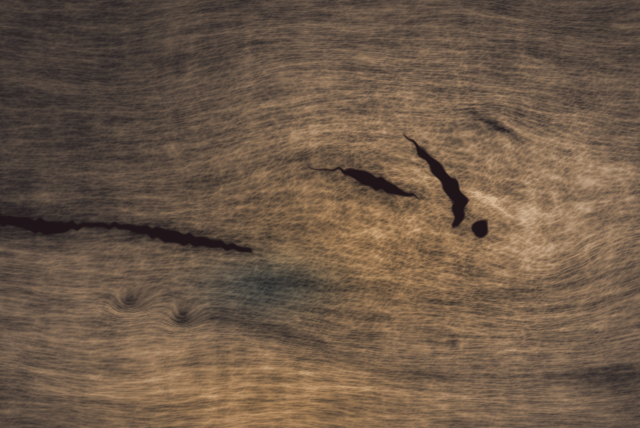
Reproduce this texture procedurally as a Shadertoy shader.

```glsl
// Weathered wood plank: grain bending around a split burl, with cracks, knots and a dark stain.
#define BURL_CENTER vec2(1.02, 0.53)
#define BURL_SIZE vec2(0.48, 0.29)
#define BURL_SWELL 0.65
#define BURL_TILT 0.09
#define GRAIN_CONTRAST 0.30
#define FLECK_CONTRAST 0.17
#define SHADOW vec3(0.22, 0.19, 0.18)
#define BROWN vec3(0.42, 0.348, 0.288)
#define TAN vec3(0.60, 0.485, 0.375)
#define CREAM vec3(0.80, 0.70, 0.60)
#define VOID_COLOR vec3(0.12, 0.08, 0.095)

vec2 hash2(vec2 p) {
    return fract(sin(vec2(dot(p, vec2(127.1, 311.7)), dot(p, vec2(269.5, 183.3)))) * 4375.85);
}

// Distance to the nearest scattered point, centred near zero.
float cellular(vec2 p) {
    vec2 cell = floor(p), local = fract(p);
    float nearest = 4.0;
    for (int j = -1; j <= 1; j++)
    for (int i = -1; i <= 1; i++) {
        vec2 o = vec2(i, j);
        vec2 d = o + hash2(cell + o) - local;
        nearest = min(nearest, dot(d, d));
    }
    return sqrt(nearest) - 0.47;
}

// Layered sines that make straight lines wander.
vec2 wander(vec2 p) {
    vec2 offset = vec2(0.0);
    float amp = 0.012, freq = 7.0;
    for (int i = 0; i < 4; i++) {
        offset += amp * sin(freq * (p.yx + offset) * vec2(1.3, 0.9) + vec2(1.7, 4.1) * float(i));
        p = mat2(0.8, -0.6, 0.6, 0.8) * p;
        amp *= 0.52;
        freq *= 2.1;
    }
    return offset;
}

float blob(vec2 p, vec2 center, vec2 size) {
    vec2 q = (p - center) / size;
    return exp(-dot(q, q));
}

// Height across the grain; its level lines are the wood fibres.
float grainHeight(vec2 p) {
    vec2 q = p - BURL_CENTER;
    float burl = blob(p, BURL_CENTER, BURL_SIZE);
    float h = q.y * (1.0 - BURL_SWELL * burl) + BURL_TILT * q.x * burl;
    h += 0.03 * blob(p, vec2(1.28, 0.42), vec2(0.09, 0.07));
    h += 0.04 * blob(p, vec2(0.315, 0.30), vec2(0.045, 0.03));
    h += 0.04 * blob(p, vec2(0.44, 0.255), vec2(0.04, 0.033));
    h += 0.003 * cellular(p * vec2(20.0, 32.0));
    return h - 0.025 * blob(p, vec2(1.16, 0.715), vec2(0.08, 0.05));
}

// Tapered cracks: x, y and half width; the skipped links separate them.
float crackDistance(vec2 p) {
    const vec3 path[16] = vec3[16](
        vec3(-0.02, 0.488, 0.005), vec3(0.10, 0.470, 0.017), vec3(0.20, 0.472, 0.005),
        vec3(0.29, 0.473, 0.006), vec3(0.39, 0.449, 0.015), vec3(0.582, 0.416, 0.005),
        vec3(0.72, 0.608, 0.0), vec3(0.80, 0.604, 0.003), vec3(0.85, 0.582, 0.017),
        vec3(0.92, 0.560, 0.011), vec3(0.98, 0.537, 0.0),
        vec3(0.945, 0.69, 0.0), vec3(1.0, 0.628, 0.009), vec3(1.05, 0.568, 0.017),
        vec3(1.075, 0.53, 0.017), vec3(1.067, 0.475, 0.008));
    float d = 1.0;
    for (int i = 0; i < 15; i++) {
        vec3 a = path[i], b = path[i + 1];
        if (i == 5 || i == 10) continue;
        vec2 along = b.xy - a.xy;
        float t = clamp(dot(p - a.xy, along) / dot(along, along), 0.0, 1.0);
        d = min(d, length(p - a.xy - along * t) - mix(a.z, b.z, t));
    }
    return d;
}

// Broad light and dark areas.
float lighting(vec2 p) {
    float l = 0.205 + 0.25 * blob(p, vec2(1.06, 0.50), vec2(0.70, 0.36));
    l += 0.10 * blob(p, vec2(1.32, 0.53), vec2(0.26, 0.22));
    l += 0.09 * blob(p, vec2(0.76, 0.70), vec2(0.30, 0.09));
    l += 0.05 * blob(p, vec2(0.85, 0.48), vec2(0.25, 0.10));
    l += 0.09 * blob(p, vec2(0.90, 0.90), vec2(0.50, 0.14));
    l += 0.14 * blob(p, vec2(0.20, 0.28), vec2(0.35, 0.20));
    l += 0.24 * blob(p, vec2(0.62, 0.06), vec2(0.50, 0.15));
    l += 0.12 * blob(p, vec2(1.25, 0.11), vec2(0.30, 0.15));
    l -= 0.13 * blob(p, vec2(0.64, 0.325), vec2(0.13, 0.05));
    // Dark seams under the burl
    float seam = mix(0.25, 0.13, smoothstep(0.45, 0.98, p.x));
    l -= 0.10 * exp(-pow((p.y - seam) / 0.03, 2.0)) * smoothstep(0.38, 0.55, p.x);
    float ridge = 0.30 + 0.06 * smoothstep(1.0, 1.4, p.x);
    l -= 0.08 * exp(-pow((p.y - ridge) / 0.025, 2.0)) * smoothstep(0.95, 1.15, p.x);
    return 1.04 * l;
}

void mainImage(out vec4 fragColor, in vec2 fragCoord) {
    vec2 p = fragCoord / iResolution.y;
    float pixel = 1.5 / iResolution.y;
    vec2 w = p + wander(p);
    float h = grainHeight(w);
    float burl = blob(p, BURL_CENTER, BURL_SIZE * 1.2);

    // Fibres, growth rings, sheen and short flecks
    float fibre = cellular(vec2(w.x * 7.0, h * 62.0)) + 1.1 * cellular(vec2(w.x * 22.0, h * 150.0));
    float rings = sin(h * 95.0 + 2.0 * sin(h * 31.0)) + 0.6 * sin(h * 223.0 + 3.0 * w.x);
    float sheen = cellular(vec2(w.x * 5.0, h * 17.0 + 3.0));
    float curl = cellular(vec2(w.x * 22.0, w.y * 5.0));
    vec2 slant = mat2(0.92, -0.39, 0.39, 0.92) * w;
    float fleck = cellular(slant * vec2(60.0, 115.0)) + 0.9 * cellular(slant * vec2(95.0, 185.0) + 9.0);
    float light = lighting(w);
    float tone = light * (1.0 + GRAIN_CONTRAST * fibre + 0.04 * rings + 0.22 * sheen + 0.16 * curl);
    tone += FLECK_CONTRAST * fleck * (0.25 + 0.6 * burl);

    // Knots and hollows
    tone -= 0.18 * blob(w, vec2(0.315, 0.30), vec2(0.034, 0.020));
    tone -= 0.22 * blob(w, vec2(0.44, 0.252), vec2(0.024, 0.018));
    tone -= 0.14 * blob(w, vec2(1.065, 0.20), vec2(0.012, 0.012));
    tone -= 0.22 * blob(w, vec2(1.155, 0.713 - 0.5 * (w.x - 1.155)), vec2(0.045, 0.012));

    // Cracks and a hole, softly shaded around
    vec2 rough = p + 0.003 * vec2(sin(p.y * 150.0), sin(p.x * 110.0 + 2.0 * sin(p.x * 71.0)));
    float hole = (length((rough - vec2(1.123, 0.467)) / vec2(0.019, 0.021)) - 1.0) * 0.019;
    float gap = min(crackDistance(rough), hole);
    tone -= 0.13 * exp(-max(gap, 0.0) * 50.0);

    // Tone to wood colour
    vec3 color = mix(VOID_COLOR, SHADOW, clamp((tone - 0.07) / 0.125, 0.0, 1.0));
    color = mix(color, BROWN, clamp((tone - 0.195) / 0.165, 0.0, 1.0));
    color = mix(color, TAN, clamp((tone - 0.36) / 0.14, 0.0, 1.0));
    color = mix(color, CREAM, clamp((tone - 0.50) / 0.20, 0.0, 1.0));
    float warmth = max(blob(p, vec2(0.85, 0.42), vec2(0.4, 0.25)), blob(p, vec2(0.65, 0.05), vec2(0.4, 0.16)));
    color *= mix(vec3(1.0, 1.0, 1.01), vec3(1.05, 0.99, 0.87), warmth);
    color *= mix(vec3(1.0), vec3(0.82, 0.98, 1.12), blob(p, vec2(0.62, 0.33), vec2(0.15, 0.07)));
    color = mix(VOID_COLOR, color, smoothstep(-pixel, pixel, gap));
    fragColor = vec4(color, 1.0);
}
```
